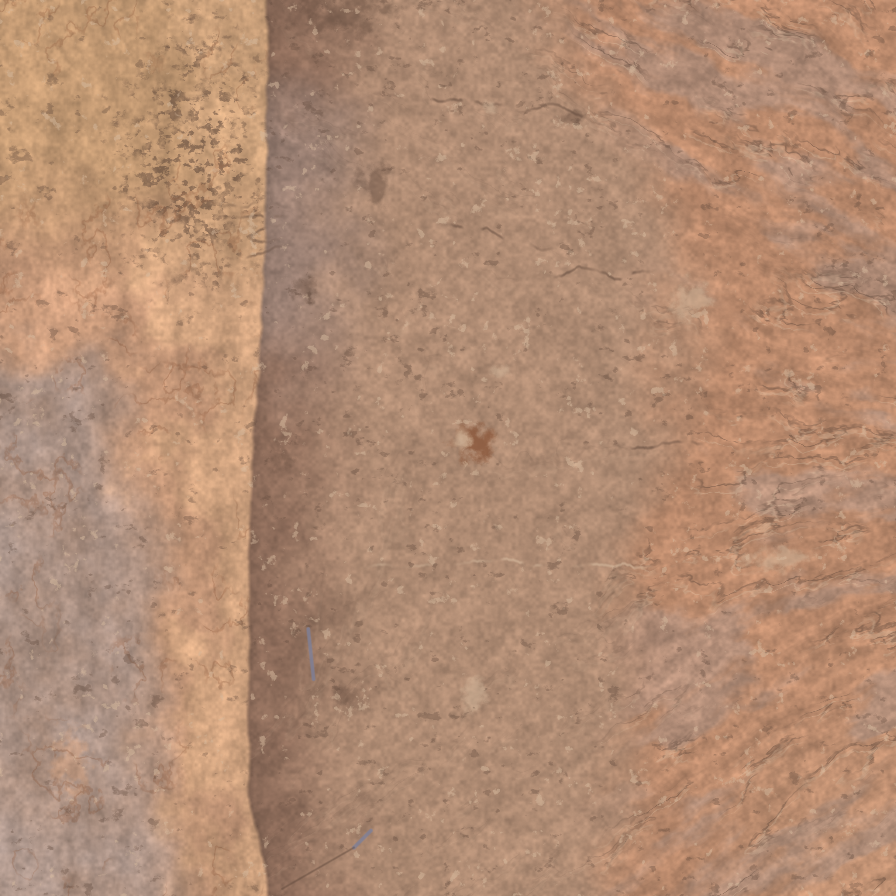
A Shadertoy shader for this texture:

```glsl
const vec3 OCHRE = vec3(.76, .60, .45);
const vec3 SALMON = vec3(.775, .595, .475);
const vec3 SAND = vec3(.80, .635, .49);
const vec3 LILAC_GREY = vec3(.645, .56, .52);
const vec3 FOLD_BROWN = vec3(.555, .425, .355);
const vec3 FOLD_LILAC = vec3(.61, .505, .455);
const vec3 TAUPE = vec3(.69, .55, .455);
const vec3 RUST = vec3(.725, .535, .42);
const vec3 KNOT = vec3(.54, .34, .23);
const vec3 PALE = vec3(.84, .73, .62);
const vec3 DARK = vec3(.37, .28, .23);
const vec3 FIBRE_BLUE = vec3(.49, .50, .60);
const float GRAIN = .11;
const float MOTTLE = .22;
const float WRINKLE = .24;

float hash(vec2 p) {
    vec3 q = fract(p.xyx * .1031);
    q += dot(q, q.yzx + 33.33);
    return fract((q.x + q.y) * q.z);
}

float noise(vec2 p) {
    vec2 i = floor(p), f = fract(p);
    f = f * f * (3. - 2. * f);
    return mix(mix(hash(i), hash(i + vec2(1, 0)), f.x),
               mix(hash(i + vec2(0, 1)), hash(i + 1.), f.x), f.y);
}

// Fractal noise centred on zero
float fbm(vec2 p) {
    float sum = 0., amp = .5;
    for (int i = 0; i < 5; i++) {
        sum += amp * noise(p);
        p = mat2(1.6, 1.2, -1.2, 1.6) * p + 17.3;
        amp *= .5;
    }
    return sum / .97 - .5;
}

// Thin broken lines where the noise crosses zero
float veins(vec2 p) {
    return (1. - smoothstep(.0, .045, abs(fbm(p)))) * smoothstep(.45, .75, noise(p * .8 + 9.));
}

// Ellipse with a crumbled outline
float stain(vec2 p, float x, float y, float rx, float ry) {
    float d = length((p - vec2(x, y)) / vec2(rx, ry));
    return 1. - smoothstep(.3, 1.2, d + 1.9 * fbm(p * 95.));
}

float segment(vec2 p, vec2 a, vec2 b, float width, float px) {
    vec2 ab = b - a;
    float d = length(p - a - ab * clamp(dot(p - a, ab) / dot(ab, ab), 0., 1.));
    return 1. - smoothstep(width - px, width + px, d);
}

// Broken, wavering crack between two limits
float crack(vec2 p, float x0, float x1, float y, float slope, float px) {
    float path = y + slope * (p.x - x0) + .026 * fbm(vec2(p.x * 26., y * 91.));
    float line = 1. - smoothstep(.0, .0018 + px, abs(p.y - path));
    float span = smoothstep(x0 - .02, x0 + .02, p.x) - smoothstep(x1 - .02, x1 + .02, p.x);
    return line * span * smoothstep(.25, .7, noise(vec2(p.x * 90., y * 53.)));
}

void mainImage(out vec4 fragColor, in vec2 fragCoord) {
    vec2 p = fragCoord / iResolution.xy;
    float px = 1. / min(iResolution.x, iResolution.y);
    float broad = fbm(p * 6. + 3.), medium = fbm(p * 22. + 11.), fine = fbm(p * 95. + 29.);
    vec2 w = p + .12 * vec2(broad, fbm(p * 7. + 41.)) + .07 * medium;

    // Left sheet: ochre top, salmon middle, sandy rim, grey wear
    vec3 left = mix(SALMON, OCHRE, smoothstep(.66, .82, w.y));
    left = mix(left, SAND, .6 * smoothstep(.17, .26, w.x + .2 * medium));
    float wearEdge = mix(.20, .145, smoothstep(.05, .35, p.y));
    float wear = (1. - smoothstep(-.04, .04, w.x - wearEdge)) * (1. - smoothstep(.57, .64, w.y));
    left = mix(left, LILAC_GREY, wear * (.85 + .6 * medium));
    left = mix(left, SALMON, .6 * stain(p, .08, .15, .025, .035));
    left *= 1. + .26 * fbm(p * vec2(65, 18)) + .2 * medium;
    float pits = smoothstep(.0, .15, fbm(p * vec2(150, 190)));
    left = mix(left, DARK, .55 * pits * stain(p, .215, .815, .08, .13));
    left = mix(left, KNOT, .3 * veins(p * vec2(36, 28)));

    // Right sheet: fold shadow, smooth taupe band, rusty side
    float edge = .277 + .021 * smoothstep(.35, .8, p.y) + .02 * (1. - smoothstep(0., .13, p.y));
    float fromEdge = p.x - edge - .004 * (noise(vec2(p.y * 60., 2)) - .5);
    float lilac = smoothstep(.5, .68, w.y) - smoothstep(.82, .95, w.y);
    vec3 right = mix(FOLD_BROWN, FOLD_LILAC, lilac);
    right = mix(right, TAUPE, smoothstep(.02, .15, fromEdge + .05 * broad + .08 * medium));
    float rustEdge = .70 + .05 * smoothstep(.35, .55, p.y) - .13 * smoothstep(.74, .96, p.y);
    float rust = smoothstep(-.06, .06, w.x - rustEdge);
    right = mix(right, RUST, rust);
    right = mix(right, SALMON, .55 * (1. - smoothstep(.05, .3, w.y)) * smoothstep(.7, .95, p.x));

    // Wrinkles fall to the right above and rise below
    float slope = mix(.5, -.45, smoothstep(.1, .85, p.y));
    vec2 along = vec2(p.x, p.y - slope * (p.x - .85)) + .025 * medium;
    float worn = smoothstep(-.02, .16, fbm(along * vec2(9, 22) + 5.));
    right = mix(right, LILAC_GREY, .45 * worn * rust);
    right *= 1. + WRINKLE * fbm(along * vec2(28, 80)) * mix(.5, 1.2, rust) + .09 * medium;
    vec2 grain = along * vec2(20, 48);
    float calm = mix(.22, 1., rust);
    right = mix(right, DARK, .42 * calm * veins(grain));
    right = mix(right, PALE, .35 * calm * veins(grain + vec2(.1, .35)));
    right *= 1. - .14 * exp(-abs(fromEdge) * 130.);

    vec3 col = mix(left, right, smoothstep(-.002 - px, .002 + px, fromEdge));
    col *= 1. + .03 * broad + MOTTLE * fine + GRAIN * (noise(p * 260.) - .5);

    // Cracks and short ribs across the fold
    float cracks = crack(p, .43, .67, .895, -.1, px) + crack(p, .48, .61, .755, -.22, px)
                 + crack(p, .6, .72, .695, 0., px) + crack(p, .64, .79, .505, 0., px);
    for (float y = .718; y < .77; y += .012) cracks += crack(p, .255, .31, y, .08, px);
    col = mix(col, DARK, .5 * min(cracks, 1.));
    col = mix(col, PALE, .6 * crack(p, .42, .72, .372, -.015, px));

    // Dark stains, pale chips and the rust knot
    float stains = stain(p, .39, .985, .055, .025) + stain(p, .418, .795, .018, .025)
                 + stain(p, .341, .678, .012, .016) + stain(p, .315, .49, .014, .015)
                 + stain(p, .388, .222, .015, .014) + stain(p, .64, .87, .025, .007);
    col = mix(col, DARK, .4 * min(stains, 1.));
    float chips = stain(p, .865, .375, .035, .013) + stain(p, .77, .665, .022, .022)
                + stain(p, .548, .882, .008, .008) + stain(p, .557, .586, .009, .009)
                + stain(p, .53, .222, .014, .02);
    col = mix(col, PALE, .5 * min(chips, 1.));
    col = mix(col, KNOT, .8 * stain(p, .53, .507, .022, .019));
    col = mix(col, PALE, .75 * stain(p, .516, .508, .009, .011));

    // Scattered specks and stray fibres
    col = mix(col, PALE, .5 * smoothstep(.2, .3, fbm(p * 85. + 70.)));
    col = mix(col, DARK, .35 * smoothstep(.2, .3, fbm(p * vec2(70, 95) + 31.)));
    vec2 bend = vec2(.395, .054);
    float blue = segment(p, vec2(.344, .298), vec2(.35, .242), .002, px)
               + segment(p, bend, vec2(.414, .073), .002, px);
    col = mix(col, FIBRE_BLUE, .8 * min(blue, 1.));
    col = mix(col, DARK, .5 * segment(p, vec2(.315, .008), bend, .001, px));
    fragColor = vec4(clamp(col, 0., 1.), 1);
}
```
